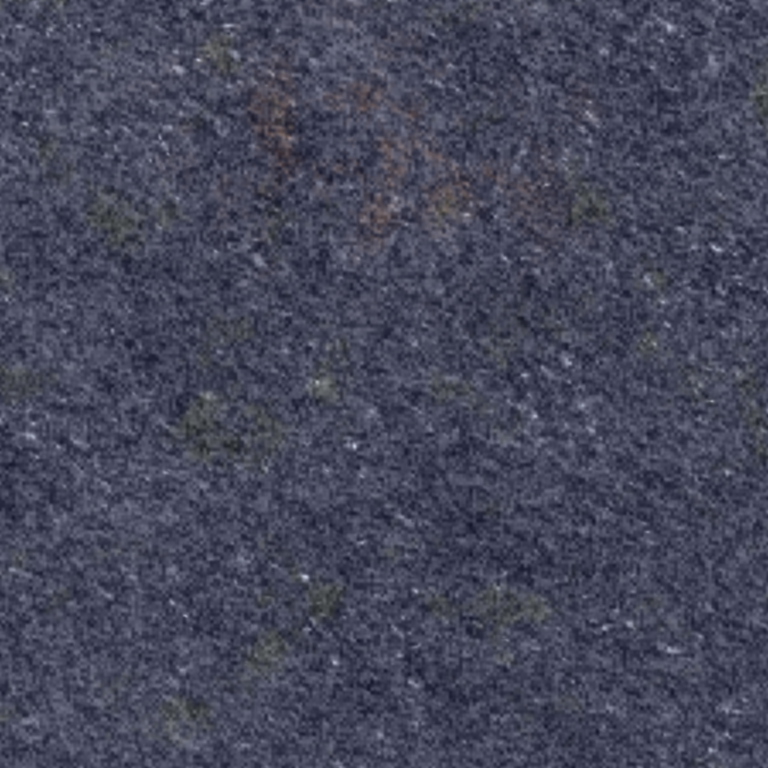
Write a WebGL 1 fragment shader that draws this texture.

```glsl
precision highp float;
// Dark blue-grey slate with fine tilted grain, pale mineral flecks and faint rust stains.
uniform vec2 u_resolution;

const vec3 SLATE = vec3(0.262, 0.271, 0.352);
const vec3 FLECK = vec3(0.98, 1.0, 1.0);
const vec3 RUST = vec3(0.10, 0.025, -0.06);
const vec3 OLIVE = vec3(0.02, 0.025, -0.045);
const vec2 GRAIN_DIR = vec2(0.906, -0.423);

float hash(vec2 p, float seed) {
  vec3 q = fract(vec3(p.xyx) * vec3(0.1031, 0.1030, 0.0973) + seed * 0.137);
  q += dot(q, q.yzx + 33.33);
  return fract((q.x + q.y) * q.z);
}

// Smooth value noise centred on zero
float noise(vec2 p, float seed) {
  vec2 cell = floor(p);
  vec2 f = fract(p);
  f = f * f * (3.0 - 2.0 * f);
  float low = mix(hash(cell, seed), hash(cell + vec2(1.0, 0.0), seed), f.x);
  float high = mix(hash(cell + vec2(0.0, 1.0), seed), hash(cell + vec2(1.0, 1.0), seed), f.x);
  return mix(low, high, f.y) - 0.5;
}

float clouds(vec2 p, float seed) {
  float sum = 0.0;
  float weight = 0.6;
  for (int i = 0; i < 4; i++) {
    sum += weight * noise(p, seed + float(i));
    p = mat2(0.8, 0.6, -0.6, 0.8) * p * 2.1;
    weight *= 0.6;
  }
  return sum;
}

// Turns the canvas so that x runs along the grain
vec2 alongGrain(vec2 p) {
  return vec2(dot(p, GRAIN_DIR), dot(p, vec2(-GRAIN_DIR.y, GRAIN_DIR.x)));
}

// Cellular scatter of soft flecks; a high rarity leaves few bright ones
float flecks(vec2 p, float size, float rarity, float seed) {
  vec2 cell = floor(p);
  float light = 0.0;
  for (int y = -1; y <= 1; y++) {
    for (int x = -1; x <= 1; x++) {
      vec2 id = cell + vec2(float(x), float(y));
      vec2 centre = id + vec2(hash(id, seed), hash(id, seed + 1.0));
      vec2 d = p - centre;
      d.y += d.x * (hash(id, seed + 2.0) - 0.5);
      float radius = size * mix(0.6, 1.3, hash(id, seed + 3.0));
      float strength = pow(hash(id, seed + 4.0), rarity);
      light = max(light, strength * exp(-dot(d, d) / (radius * radius)));
    }
  }
  return light;
}

void main() {
  vec2 uv = gl_FragCoord.xy / u_resolution.y;
  vec2 g = alongGrain(uv);
  vec2 warped = g + 0.004 * vec2(noise(uv * 45.0, 1.0), noise(uv * 45.0, 2.0));

  // Layered tone: broad patches, tilted streaks, fine grit
  float patches = clouds(g * vec2(5.0, 9.0), 3.0);
  float streaks = noise(warped * vec2(48.0, 105.0), 8.0);
  float grains = noise(warped * vec2(105.0, 165.0), 9.0);
  float grit = noise(uv * vec2(225.0, 205.0), 10.0);
  float tone = 0.085 * patches + 0.085 * streaks + 0.13 * grains + 0.17 * grit;

  // Pale flecks gather in loose clusters and have ragged edges
  float cluster = smoothstep(-0.25, 0.45, clouds(g * vec2(7.0, 12.0), 14.0));
  float ragged = clamp(0.85 + 0.9 * grit + 0.7 * grains, 0.2, 1.4);
  float small = flecks(warped * vec2(62.0, 95.0), 0.32, 7.0, 20.0);
  float large = flecks(warped * vec2(25.0, 52.0), 0.27, 10.0, 30.0);
  float shine = ragged * (small * mix(0.08, 0.38, cluster) + large * mix(0.12, 0.48, cluster));

  // Rust lies in a loose area above the middle, olive tints anywhere
  vec2 fromStain = (uv - vec2(0.50, 0.81)) / vec2(0.24, 0.14);
  float stainArea = exp(-dot(fromStain, fromStain));
  float rust = stainArea * smoothstep(-0.1, 0.4, clouds(uv * 17.0, 40.0));
  float olive = smoothstep(0.1, 0.45, clouds(uv * 14.0, 50.0));

  vec3 colour = SLATE + tone + FLECK * shine;
  colour += RUST * rust * (0.8 + grains) + OLIVE * olive;
  gl_FragColor = vec4(clamp(colour, 0.0, 1.0), 1.0);
}
```
